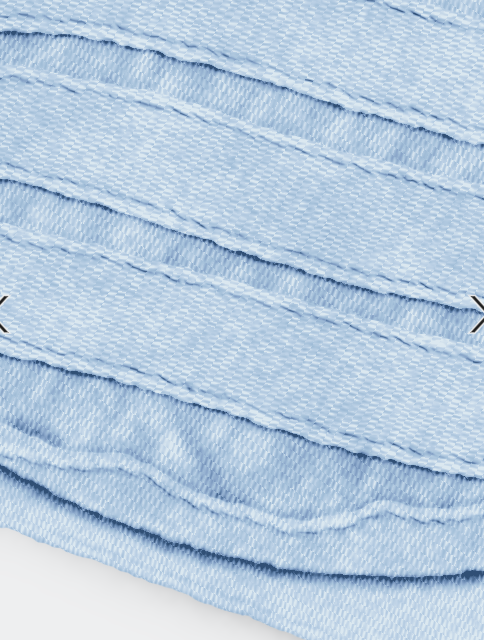
Reproduce this texture procedurally as a Shadertoy shader.

```glsl
const vec3 DENIM[6] = vec3[6](
    vec3(0.19, 0.31, 0.46), vec3(0.38, 0.51, 0.67), vec3(0.54, 0.65, 0.79),
    vec3(0.64, 0.75, 0.85), vec3(0.74, 0.82, 0.90), vec3(0.86, 0.91, 0.94));

// Curves hold the left height, right height, sag and sway.
const vec4 SEAMS[3] = vec4[3](
    vec4(-0.161, 0.052, 0.0, 0.0), vec4(0.120, 0.310, -0.008, -0.007), vec4(0.371, 0.566, -0.004, -0.003));
const vec4 EDGES[3] = vec4[3](
    vec4(0.047, 0.228, -0.020, -0.008), vec4(0.277, 0.488, 0.011, -0.006), vec4(0.553, 0.749, 0.003, -0.007));

float hash(vec2 p) { return fract(sin(dot(p, vec2(127.1, 311.7))) * 43758.5453); }

float noise(vec2 p) {
    vec2 i = floor(p), f = fract(p);
    f = f * f * (3.0 - 2.0 * f);
    return mix(mix(hash(i), hash(i + vec2(1, 0)), f.x),
               mix(hash(i + vec2(0, 1)), hash(i + vec2(1, 1)), f.x), f.y);
}

float curve(float t, vec4 k) {
    return mix(k.x, k.y, t) + k.z * 4.0 * t * (1.0 - t) + k.w * sin(6.2832 * t);
}

float bell(float x, float width) { return exp(-x * x / (width * width)); }

float cover(float d) {
    float px = 1.0 / iResolution.y;
    return smoothstep(-px, px, d);
}

vec2 turn(vec2 p, float a) { return vec2(cos(a) * p.x + sin(a) * p.y, cos(a) * p.y - sin(a) * p.x); }

// Stepped diagonal ribs broken into short uneven threads
float twill(vec2 p, float angle, float pitch) {
    vec2 q = turn(p, angle) / pitch;
    q.y += 0.4 * fract(q.x * 0.75) + 0.6 * noise(q * 0.22);
    float rib = cos(6.2832 * q.y);
    float thread = noise(vec2(q.x * 0.9 + 5.0 * hash(vec2(floor(q.y), 2.0)), floor(q.y) * 3.0));
    float fiber = noise(q * vec2(1.3, 2.4) + 31.0) - 0.5;
    return rib * (0.05 + 0.13 * thread) + (thread - 0.5) * 0.13 + fiber * 0.20;
}

float stitch(float d, float x) {
    float s = x * 25.0 + 0.7 * noise(vec2(x * 14.0, 8.0)), c = fract(s);
    float dash = smoothstep(0.0, 0.2, c) * (1.0 - smoothstep(0.75, 1.0, c));
    return bell(d - 0.007 * (c - 0.5), 0.0023) * (0.15 + 0.85 * dash) * (0.35 + 0.75 * noise(vec2(x * 60.0, 3.0)));
}

float crease(vec2 p, vec2 a, vec2 b, float width) {
    vec2 ab = b - a;
    return bell(length(p - a - ab * clamp(dot(p - a, ab) / dot(ab, ab), 0.0, 1.0)), width);
}

// Dark lip and soft shadow under a folded edge
float underShadow(float d, float depth, float grain) {
    return bell(d - 0.002, 0.0045) * (0.12 + 0.52 * grain) + step(0.0, d) * 0.27 * exp(-d / depth);
}

void mainImage(out vec4 fragColor, in vec2 fragCoord) {
    vec2 p = fragCoord / iResolution.y;
    p.y = 1.0 - p.y;
    float aspect = iResolution.x / iResolution.y, t = p.x / aspect;
    float grain = noise(p * 85.0);
    float cloud = noise(p * vec2(8.0, 12.0)) + 0.6 * noise(p * 27.0 + 9.0) - 0.8;
    float y = p.y + 0.006 * (noise(p * 34.0) - 0.5) + 0.004 * (grain - 0.5);

    // Cloth tones
    vec2 pleat = turn(p, -0.95);
    float pucker = noise(pleat * vec2(12.0, 42.0)) - 0.5;
    float steep = 1.1 * twill(p, -0.95, 0.0092);
    float panel = 0.81 + twill(p, 0.50, 0.0092) + 0.12 * cloud;
    float recess = 0.74 + steep + 0.30 * pucker + 0.12 * cloud;
    float knots = 0.22 * (noise(turn(p, 0.25) * vec2(85.0, 150.0)) - 0.5);
    float tone = recess + 0.06;

    // Overlapping strips from top to bottom
    for (int i = 0; i < 3; i++) {
        float seam = y - curve(t, SEAMS[i]);
        tone -= 0.08 * bell(seam + 0.025, 0.009);
        tone = mix(tone, panel, cover(seam + 0.021));
        tone += (0.10 + knots) * bell(seam + 0.011, 0.009) - 0.10 * bell(seam, 0.006);
        tone -= 0.52 * stitch(seam, p.x + float(i) * 0.013);

        float edge = y - curve(t, EDGES[i]);
        tone += (0.10 + knots) * bell(edge + 0.011, 0.009) - 0.09 * bell(edge + 0.024, 0.006);
        tone -= 0.52 * stitch(edge + 0.024, p.x + float(i) * 0.017);
        tone = mix(tone, recess, cover(edge)) - underShadow(edge, 0.013, grain);
    }

    // Gathered cloth and its rolled seam
    float gather = y - curve(t, vec4(0.66, 0.785, 0.065, 0.0)) + 0.032 * bell(t - 0.27, 0.10)
                 - 0.014 * bell(t - 0.60, 0.08) + 0.020 * bell(t - 0.80, 0.06);
    tone -= 0.24 * crease(p, vec2(0.285, 0.67), vec2(0.345, 0.765), 0.020);
    tone -= 0.22 * crease(p, vec2(0.57, 0.71), vec2(0.545, 0.775), 0.018);
    tone -= 0.25 * crease(p, vec2(0.03, 0.66), vec2(0.085, 0.685), 0.012);
    tone += 0.15 * crease(p, vec2(0.24, 0.65), vec2(0.29, 0.72), 0.020);
    tone -= 0.20 * bell(gather + 0.004, 0.008);
    float lower = 0.75 + 0.9 * steep + 0.14 * cloud + 0.14 * pucker;
    tone = mix(tone, lower, cover(gather));
    float rolled = gather - 0.021 - 0.03 * exp(-8.0 * t);
    tone += (0.13 + knots) * bell(rolled + 0.012, 0.009) - 0.16 * bell(rolled - 0.003, 0.006);
    tone -= 0.38 * stitch(rolled, p.x);

    // Bottom hem beneath the gathered edge
    float fold = y - curve(t, vec4(0.729, 0.892, 0.064, 0.0));
    float hem = 0.90 + 0.9 * twill(p, -1.05, 0.0084) + 0.10 * cloud;
    tone += 0.06 * bell(fold + 0.012, 0.007);
    tone = mix(tone, hem, cover(fold));
    tone -= underShadow(fold, 0.022, grain) + 0.45 * bell(fold - 0.008, 0.011);
    float rim = y - 0.823 - 0.277 * t;
    tone -= 0.10 * bell(rim + 0.022, 0.005) + 0.22 * bell(rim, 0.006);

    float level = clamp(tone, 0.0, 1.0) * 5.0;
    int k = min(int(level), 4);
    vec3 color = mix(DENIM[k], DENIM[k + 1], level - float(k));

    // Pale ground with a contact shadow
    vec3 ground = vec3(0.935, 0.938, 0.942) - (0.05 + 0.14 * t) * exp(-max(rim, 0.0) / 0.025);
    color = mix(color, ground, cover(rim));

    // Outlined chevrons at both sides
    float tip = min(p.x + 0.016, aspect + 0.008 - p.x), rise = abs(p.y - 0.491);
    float chevron = max(abs(rise - 1.1 * tip) * 0.67, rise - 0.026);
    color = mix(color, vec3(0.95), cover(0.0045 - chevron));
    color = mix(color, vec3(0.12), cover(0.0022 - chevron));

    fragColor = vec4(color, 1.0);
}
```
